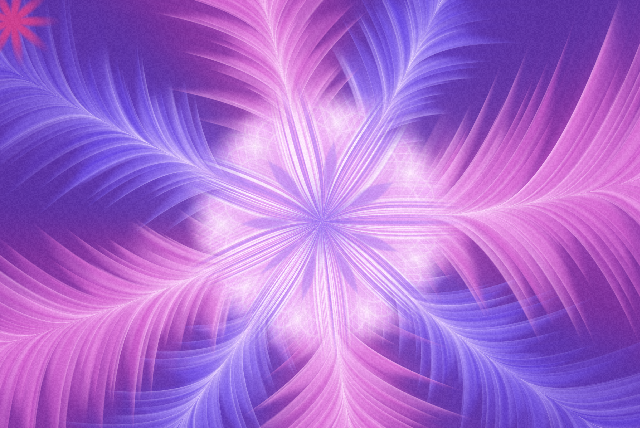
This background is drawn by a Shadertoy shader. Its source:

```glsl
const float TAU = 6.2831853;
const int PLUMES = 8;
const float AXIS[8] = float[8](0.0, 1.01, 1.83, 2.76, 3.58, 4.12, 4.82, 5.53);
const vec2 CENTER = vec2(0.752, 0.482);

const vec3 PLUM = vec3(0.45, 0.18, 0.60);
const vec3 INDIGO = vec3(0.36, 0.20, 0.64);
const vec3 ORCHID = vec3(0.83, 0.36, 0.81);
const vec3 BLUE = vec3(0.40, 0.28, 0.91);
const vec3 PALE_PINK = vec3(0.98, 0.75, 0.97);
const vec3 PALE_BLUE = vec3(0.80, 0.73, 1.0);
const vec3 VIOLET = vec3(0.60, 0.45, 0.95);
const vec3 PETAL = vec3(0.92, 0.64, 0.96);
const vec3 CRIMSON = vec3(0.80, 0.25, 0.57);
const vec3 WHITE = vec3(1.0, 0.94, 1.0);

float hash(vec2 p) {
    return fract(sin(dot(p, vec2(12.9898, 78.233))) * 43758.5453);
}

// Smooth noise along x, with an independent strip for each seed
float noise(float x, float seed) {
    float cell = floor(x), f = fract(x);
    f = f * f * (3.0 - 2.0 * f);
    return mix(hash(vec2(cell, seed)), hash(vec2(cell + 1.0, seed)), f);
}

vec2 toAxis(vec2 p, float angle) {
    float c = cos(angle), s = sin(angle);
    return vec2(c * p.x + s * p.y, c * p.y - s * p.x);
}

// One row of tapered curved blades: x = coverage, y = light
vec2 blades(float root, float v, float count, float seed) {
    float x = root * count + seed * 0.37;
    float f = fract(x);
    float size = mix(0.08, 0.36, hash(vec2(floor(x), seed))) * (0.5 + 1.2 * max(root, 0.0));
    float t = v / size;
    float body = smoothstep(0.0, 0.04, f) * smoothstep(0.0, 0.3, 1.0 - t - 0.8 * f);
    float light = exp(-10.0 * f) * 0.75 + 0.6 * (1.0 - clamp(t, 0.0, 1.0));
    return vec2(body * smoothstep(0.0, 0.12, root), light);
}

// Feathered plume lying along x
vec3 addPlume(vec3 col, vec2 q, float bend, float reach, float fade, float seed, vec3 tint, vec3 pale) {
    if (q.x < 0.02) return col;
    float offset = q.y - bend * q.x * q.x;
    float v = abs(offset);
    float side = seed + (offset > 0.0 ? 20.0 : 0.0);
    reach *= offset > 0.0 ? 1.0 : 0.8;
    float root = q.x - sqrt(v * 0.24);
    float fibre = 0.6 * noise(root * 55.0, side) + 0.4 * noise(root * 130.0, side + 9.0);
    float start = smoothstep(0.1, 0.24, q.x);
    float cover = 1.0 - fade * smoothstep(0.35, 0.75, q.x);
    float base = 0.4 * exp(-6.0 * max(q.x - 0.25, 0.0));
    float spread = v / (0.03 + 0.23 * q.x * reach);
    col = mix(col, tint, start * cover * 0.6 * exp(-spread * spread) * (0.45 + 0.9 * fibre));
    for (int j = 0; j < 4; j++) {
        float layer = float(j);
        vec2 b = blades(root, v / reach, 6.0 + 5.0 * layer, side + 3.1 * layer);
        float light = clamp((b.y + base) * (0.25 + 1.1 * fibre) - 0.15, 0.0, 1.0);
        col = mix(col, mix(tint, pale, light), b.x * cover * (0.3 + 0.45 * b.y));
    }
    float spine = exp(-v / 0.011) * start * (1.0 - smoothstep(0.3, 0.8, q.x));
    return mix(col, WHITE, 0.8 * spine * (0.5 + 0.5 * fibre));
}

// Rosette: w runs from 0 to 1 between two neighbouring plumes
vec3 addRosette(vec3 col, float r, float w, float seed, float pink) {
    float d = abs(w - 0.5);
    float stream = (0.5 - d) * (1.0 + r * r * 25.0);
    float side = seed + (w > 0.5 ? 40.0 : 0.0);
    float inside = smoothstep(0.46, 0.6, stream);
    float dome = smoothstep(0.05, 0.32, 0.5 - d);
    float mask = 1.0 - smoothstep(mix(0.17, 0.25, dome), mix(0.37, 0.325, dome), r);

    // Curved white strands, bluish beside the blue plumes
    float strands = noise(stream * 18.0, side) * 0.6 + noise(stream * 44.0, side + 5.0) * 0.4;
    vec3 ground = mix(mix(VIOLET, PETAL, 0.45), PETAL, max(pink, inside));
    ground = mix(PETAL, ground, smoothstep(0.12, 0.28, r));
    ground = mix(ground, VIOLET, 0.5 * (1.0 - smoothstep(0.15, 0.45, strands)) * (1.0 - inside));
    vec3 flower = mix(ground, WHITE, smoothstep(0.42, 0.72, strands) * (0.95 - 0.65 * inside));
    float rim = exp(-pow((stream - 0.52) / 0.035, 2.0));
    flower = mix(flower, WHITE, 0.7 * rim * smoothstep(0.06, 0.14, r));

    // Slender violet leaf, then a bright lobe crossed by fine arcs
    float across = (w - 0.5) * 0.8 * r;
    float leafWidth = 0.014 * sin(clamp((r - 0.07) / 0.12, 0.0, 1.0) * 0.5 * TAU);
    float leaf = 1.0 - smoothstep(leafWidth - 0.004, leafWidth + 0.003, abs(across));
    leaf *= step(0.07, r) * step(r, 0.19);
    flower = mix(flower, mix(VIOLET, PETAL, 0.35), 0.6 * leaf);
    float along = r - 0.235;
    float bow = along + 11.0 * across * across;
    float arcs = pow(0.5 + 0.5 * cos(170.0 * (bow + 1.2 * across)), 18.0);
    arcs += pow(0.5 + 0.5 * cos(170.0 * (bow - 1.2 * across)), 18.0);
    flower = mix(flower, WHITE, 0.4 * min(arcs, 1.0) * inside * smoothstep(0.17, 0.23, r));
    flower = mix(flower, WHITE, 0.95 * exp(-length(vec2(along * 0.8, across)) * 38.0));

    // Violet heart with narrow rays
    float rays = noise(w * 10.0, seed + 70.0);
    flower = mix(flower, VIOLET, exp(-r * r * 210.0) * (0.45 + 0.55 * rays));
    return mix(col, flower, mask * 0.95);
}

void mainImage(out vec4 fragColor, in vec2 fragCoord) {
    vec2 uv = fragCoord / iResolution.y;
    vec2 p = uv - CENTER;
    float r = length(p);
    float angle = mod(atan(p.y, p.x), TAU);

    // Sector between plume axes
    float w = 0.0, pink = 0.0, sector = 0.0;
    for (int i = 0; i < PLUMES; i++) {
        float next = i < PLUMES - 1 ? AXIS[i + 1] : TAU;
        if (angle >= AXIS[i] && angle < next) {
            w = (angle - AXIS[i]) / (next - AXIS[i]);
            sector = float(i);
            float blend = smoothstep(0.35, 0.65, w);
            pink = i % 2 == 0 ? 1.0 - blend : blend;
        }
    }

    // Dark ground and corner burst
    vec3 col = mix(INDIGO, PLUM, pink);
    vec2 corner = uv - vec2(0.03, 0.95);
    float spikes = 0.07 + 0.03 * cos(9.0 * atan(corner.y, corner.x));
    float burst = 1.0 - smoothstep(0.3, 1.2, length(corner) / spikes);

    // Blue plumes first, pink plumes above
    for (int k = 0; k < PLUMES; k++) {
        int i = k < 4 ? 2 * k + 1 : 2 * k - 8;
        bool isPink = i % 2 == 0;
        float c = cos(AXIS[i]);
        col = addPlume(col, toAxis(p, AXIS[i]), 0.04 + 0.14 * c,
            isPink ? 1.3 + 0.3 * c : 0.9, isPink ? 0.15 : 0.6, float(i) + 1.0,
            isPink ? ORCHID : BLUE, isPink ? PALE_PINK : PALE_BLUE);
    }
    col = mix(col, CRIMSON, burst);

    // Soft central light, rosette and grain
    col = mix(col, PETAL, 0.45 * exp(-r * r * 11.0));
    col = addRosette(col, r, w, sector, pink);
    col += 0.05 * (hash(floor(uv * 340.0)) - 0.5);
    fragColor = vec4(clamp(col, 0.0, 1.0), 1.0);
}
```
